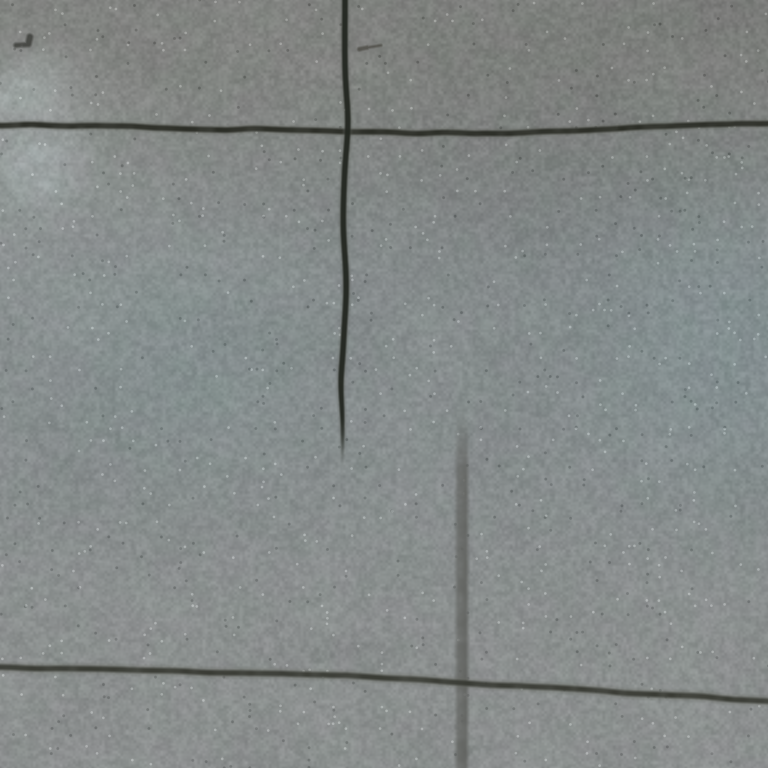
Reproduce this texture procedurally as a WebGL 2 fragment shader.

```glsl
#version 300 es
precision highp float;
// Weathered grey paving slabs with dark wavy joints, a fading crack and a blurred groove.
uniform vec2 u_resolution;
out vec4 fragColor;

float hash(vec2 p) {
  vec3 q = fract(vec3(p.xyx) * 0.1031);
  q += dot(q, q.yzx + 33.33);
  return fract((q.x + q.y) * q.z);
}

float noise(vec2 p) {
  vec2 i = floor(p), f = fract(p);
  f = f * f * (3.0 - 2.0 * f);
  return mix(mix(hash(i), hash(i + vec2(1, 0)), f.x),
             mix(hash(i + vec2(0, 1)), hash(i + vec2(1, 1)), f.x), f.y);
}

float fbm(vec2 p) {
  float sum = 0.0, amp = 0.5;
  for (int i = 0; i < 4; i++) {
    sum += amp * noise(p);
    p = p * 2.03 + 17.3;
    amp *= 0.5;
  }
  return sum;
}

// Soft elliptical spot
float blob(vec2 p, vec2 centre, vec2 radius) {
  vec2 d = (p - centre) / radius;
  return exp(-dot(d, d));
}

float bump(float x, float centre, float width) {
  float d = (x - centre) / width;
  return exp(-d * d);
}

float segment(vec2 p, vec2 a, vec2 b) {
  vec2 d = b - a;
  return length(p - a - d * clamp(dot(p - a, d) / dot(d, d), 0.0, 1.0));
}

// Stroke coverage from a distance, half width and edge softness
float stroke(float d, float halfWidth, float soft) {
  return 1.0 - smoothstep(halfWidth - soft, halfWidth + soft, abs(d));
}

// Scattered tiny grains, at most one per cell
float specks(vec2 p, float cells, float density, float seed) {
  vec2 g = p * cells, id = floor(g);
  vec2 centre = 0.3 + 0.4 * vec2(hash(id + seed), hash(id + seed + 41.0));
  float present = step(1.0 - density, hash(id + seed + 83.0));
  return present * (1.0 - smoothstep(0.1, 0.34, length(fract(g) - centre)));
}

vec3 slabSurface(vec2 p) {
  vec3 col = mix(vec3(0.545, 0.560, 0.558), vec3(0.527, 0.551, 0.553), smoothstep(0.1, 0.5, p.y));
  col = mix(col, vec3(0.502, 0.510, 0.498), smoothstep(0.6, 0.95, p.y));
  // Cool sheen, shaded corner and broad stains
  col += vec3(-0.012, 0.010, 0.014) * blob(p, vec2(0.96, 0.55), vec2(0.2, 0.2));
  col += vec3(-0.012, 0.006, 0.004) * blob(p, vec2(0.25, 0.52), vec2(0.16, 0.13));
  col -= 0.022 * blob(p, vec2(0.72, 0.76), vec2(0.28, 0.12));
  col -= 0.018 * blob(p, vec2(1.0, 1.0), vec2(0.4, 0.15));
  col -= 0.035 * blob(p, vec2(0.44, 0.15), vec2(0.05, 0.018));
  // Reflected light at the left edge
  float mottling = 0.5 + fbm(p * 45.0);
  col += vec3(0.105, 0.120, 0.125) * mottling * blob(p, vec2(0.03, 0.88), vec2(0.065, 0.05));
  col += vec3(0.085, 0.100, 0.105) * mottling * blob(p, vec2(0.045, 0.785), vec2(0.06, 0.05));
  col += 0.025 * blob(p, vec2(0.08, 0.72), vec2(0.2, 0.2));
  // Clouding, grain and grit
  col += 0.035 * (fbm(p * 9.0) - 0.47);
  col += 0.055 * (noise(p * 150.0) - 0.5) + 0.045 * (noise(p * 290.0 + 9.0) - 0.5);
  col += vec3(0.012, -0.004, 0.009) * (noise(p * 38.0 + 5.0) - 0.5);
  col += 0.13 * specks(p, 130.0, 0.035, 3.0);
  col -= 0.10 * specks(p + 0.003, 120.0, 0.035, 19.0);
  return col;
}

void main() {
  vec2 p = gl_FragCoord.xy / u_resolution;
  vec3 col = slabSurface(p);
  float wear = noise(p * 95.0);

  // Blurred groove, darker on its right side
  float grooveD = p.x - 0.6015;
  float groove = stroke(grooveD, 0.0078, 0.004) * (1.0 - smoothstep(0.36, 0.485, p.y));
  float grooveShade = 0.72 + 0.2 * smoothstep(-0.006, 0.006, grooveD) + 0.2 * (wear - 0.5);
  col = mix(col, vec3(0.385, 0.392, 0.380), groove * grooveShade);

  // Lower joint, bending down to the right
  float lowerY = 0.1315 - 0.025 * p.x - 0.035 * max(p.x - 0.45, 0.0) + 0.002 * (noise(vec2(p.x * 22.0, 4.0)) - 0.5);
  col = mix(col, vec3(0.40, 0.41, 0.38), 0.5 * stroke(p.y - lowerY, 0.006, 0.004));
  col = mix(col, vec3(0.215, 0.222, 0.195), (0.78 + 0.2 * wear) * stroke(p.y - lowerY, 0.0034, 0.0025));

  // Upper joint, sagging right of centre
  float upperY = 0.8375 - 0.019 * p.x + 0.058 * max(p.x - 0.62, 0.0) + 0.003 * (noise(vec2(p.x * 24.0, 8.0)) - 0.5);
  col = mix(col, vec3(0.36, 0.37, 0.34), 0.45 * stroke(p.y - upperY, 0.0055, 0.003));
  col = mix(col, vec3(0.165, 0.172, 0.145), (0.8 + 0.2 * wear) * stroke(p.y - upperY, 0.0034, 0.0022));

  // Wavering crack that thins and fades out
  float crackX = 0.4465 + 0.0055 * (p.y - 0.5) + 0.0045 * bump(p.y, 0.84, 0.05)
    + 0.0035 * bump(p.y, 0.625, 0.055) - 0.0025 * bump(p.y, 0.5, 0.035) - 0.001 * bump(p.y, 0.71, 0.04);
  float crackWidth = mix(0.0018, 0.0036, smoothstep(0.39, 0.53, p.y));
  float crackFade = smoothstep(0.385, 0.46, p.y);
  col = mix(col, vec3(0.35, 0.36, 0.34), 0.4 * crackFade * stroke(p.x - crackX, crackWidth + 0.002, 0.003));
  col = mix(col, vec3(0.135, 0.150, 0.125), 0.95 * crackFade * stroke(p.x - crackX, crackWidth, 0.002));

  // Hooked chip and short scuff near the top
  float chip = min(segment(p, vec2(0.021, 0.941), vec2(0.036, 0.942)) + 0.001,
                   segment(p, vec2(0.037, 0.943), vec2(0.039, 0.952)));
  col = mix(col, vec3(0.24, 0.245, 0.23), 0.85 * stroke(chip, 0.0042, 0.0025));
  float scuff = min(segment(p, vec2(0.468, 0.936), vec2(0.478, 0.938)),
                    segment(p, vec2(0.478, 0.938), vec2(0.496, 0.941)) + 0.001);
  col = mix(col, vec3(0.29, 0.285, 0.26), 0.75 * stroke(scuff, 0.0027, 0.002));

  fragColor = vec4(clamp(col, 0.0, 1.0), 1.0);
}
```
